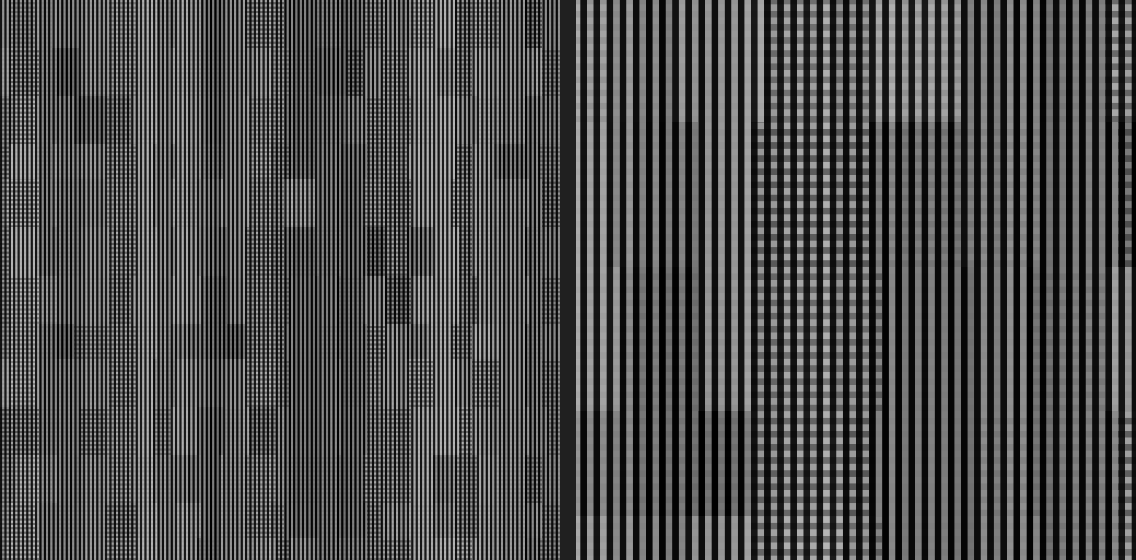
Left, the full canvas; right, a detail of the centre.
This pattern is drawn by a Shadertoy shader. Its source:

```glsl
// A grey screen weave: 128 by 128 cells, each a dark gap then a bright upright bar.
// Bars gather in uneven column groups, cut by bands of 11, 11, 11 and 8 rows;
// hashes per line, group and band vary the tone and break some bars into dots.

const float CELLS = 128.0;         // repeats across and down
const float GROUPS = 24.0;         // column groups across
const float BAND_CYCLE = 41.0;     // rows in four successive bands
const float BAND_ROWS = 11.0;      // rows in a full band
const float BAR_CENTRE = 0.75;     // bars fill the second half of a cell
const float HALF_BAR = 0.25;       // half width of a bar, in cells

float hash(vec2 p) {
    vec3 q = fract(vec3(p.xyx) * vec3(0.1031, 0.1030, 0.0973));
    q += dot(q, q.yzx + 33.33);
    return fract((q.x + q.y) * q.z);
}

// Coverage of a bar in a unit repeat, with one pixel of smoothing.
float barMask(float x, float pixel) {
    float soft = 0.5 * pixel;
    float away = abs(fract(x - BAR_CENTRE + 0.5) - 0.5);
    return 1.0 - smoothstep(HALF_BAR - soft, HALF_BAR + soft, away);
}

// Horizontal band counted from the top; takes the middle of a row.
float bandIndex(float rowMiddle) {
    float cycle = floor(rowMiddle / BAND_CYCLE);
    return 4.0 * cycle + floor((rowMiddle - cycle * BAND_CYCLE) / BAND_ROWS);
}

// Column group whose edge wanders a little from band to band.
float groupIndex(float x, float band) {
    float k = floor(x);
    float edge = k + 0.1 + 0.5 * hash(vec2(k, 7.0)) + 0.3 * hash(vec2(k, band + 19.0));
    return x < edge ? k - 1.0 : k;
}

// Random value held down a whole group, replaced in a share of its bands.
float groupValue(float group, float band, float seed, float change) {
    float changed = step(hash(vec2(group + seed, band + 41.0)), change);
    return mix(hash(vec2(group, seed)), hash(vec2(group + seed, band + 83.0)), changed);
}

// Soft vertical zone: shape.x is its centre, shape.y its half width.
float zone(float x, vec2 shape) {
    return 1.0 - smoothstep(0.6 * shape.y, 1.3 * shape.y, abs(x - shape.x));
}

float zoneSum(float x, vec2 shapes[4]) {
    float total = 0.0;
    for (int i = 0; i < 4; i++) total += zone(x, shapes[i]);
    return min(total, 1.0);
}

void mainImage(out vec4 fragColor, in vec2 fragCoord) {
    vec2 uv = fragCoord / iResolution.xy;
    vec2 grid = uv * CELLS;
    vec2 pixel = CELLS / iResolution.xy;

    // Cell, band and group addresses
    float column = floor(grid.x);
    float row = floor(CELLS - grid.y);
    float columnX = (column + 0.5) / CELLS;
    float band = bandIndex(row + 0.5);
    float group = groupIndex(columnX * GROUPS, band);
    float groupX = (group + 0.9) / GROUPS;

    // Broad zones of broken bars, shade and light
    vec2 dottedZones[4] = vec2[4](vec2(0.20, 0.05), vec2(0.50, 0.06),
                                  vec2(0.67, 0.03), vec2(0.87, 0.03));
    vec2 shadedZones[4] = vec2[4](vec2(0.92, 0.035), vec2(0.59, 0.03),
                                  vec2(0.40, 0.03), vec2(0.12, 0.03));
    vec2 lightZones[4] = vec2[4](vec2(0.03, 0.04), vec2(0.29, 0.05),
                                 vec2(0.48, 0.03), vec2(0.79, 0.06));
    float dottedChance = 0.2 + 0.5 * zoneSum(groupX, dottedZones);
    float light = zoneSum(columnX, lightZones) - zoneSum(columnX, shadedZones);

    // Tone of each line, shared by its bar and gap
    float groupTone = groupValue(group, band, 11.0, 0.2);
    float sharedTone = 0.17 + 0.65 * groupTone + 0.24 * light;
    float barTone = sharedTone + 0.3 * (hash(vec2(column, 3.0)) - 0.5);
    float gapTone = sharedTone + 0.4 * (hash(vec2(column, 29.0)) - 0.5);
    float barGrey = mix(0.45, 0.71, clamp(barTone, 0.0, 1.0));
    float gapGrey = mix(0.0, 0.11, clamp(gapTone, 0.0, 1.0));

    // Dots: bars dim between rows, deeply in broken groups
    float dotted = step(groupValue(group, band, 53.0, 0.22), dottedChance);
    float depthNoise = hash(vec2(group, band));
    float depth = mix(0.02 + 0.08 * depthNoise, 0.28 + 0.16 * depthNoise, dotted);
    float betweenRows = 1.0 - barMask(grid.y, pixel.y);
    barGrey *= 1.0 - depth * betweenRows;
    gapGrey *= 1.0 - 0.8 * depth * betweenRows;

    float grey = mix(gapGrey, barGrey, barMask(grid.x, pixel.x));
    fragColor = vec4(vec3(grey), 1.0);
}
```
